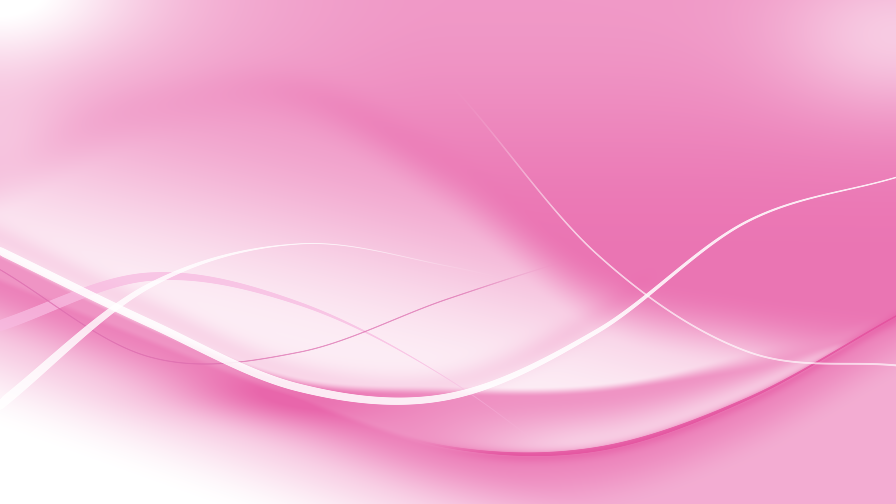
Give the GLSL for this background, as a WebGL 2 fragment shader.

```glsl
#version 300 es
precision highp float;
// Soft pink waves with fine crossing ribbons.
// Smooth curves through evenly spaced heights divide the canvas into shaded
// folds of one pink-to-white tone; tapered strokes follow more such curves.

uniform vec2 u_resolution;
out vec4 outColor;

const int LAST = 6;
const vec3 DEEP_PINK = vec3(0.91, 0.40, 0.67);
const vec3 MAGENTA = vec3(0.89, 0.30, 0.61);
const vec3 MAUVE = vec3(0.86, 0.42, 0.68);
const vec3 PALE_PINK = vec3(0.97, 0.73, 0.88);
const vec3 WHITE = vec3(1.0);

// Curve heights at x = 0, 1/6, ... 1
const float CREST[7] = float[](0.676, 0.815, 0.826, 0.671, 0.444, 0.375, 0.340);
const float FLOOR[7] = float[](0.495, 0.352, 0.243, 0.225, 0.229, 0.282, 0.352);
const float SWEEP[7] = float[](0.444, 0.324, 0.208, 0.113, 0.109, 0.208, 0.373);
const float RIBBON[7] = float[](0.502, 0.359, 0.231, 0.213, 0.343, 0.560, 0.648);
const float ARCH[7] = float[](0.197, 0.433, 0.516, 0.472, 0.403, 0.340, 0.280);
const float VEIL[7] = float[](0.354, 0.451, 0.398, 0.248, 0.028, -0.20, -0.40);
const float THREAD[7] = float[](0.465, 0.292, 0.301, 0.407, 0.500, 0.570, 0.620);
const float FALL[7] = float[](1.70, 1.40, 1.12, 0.838, 0.495, 0.303, 0.275);

// Catmull-Rom curve with straight continuation at both ends
float curve(float x, float k[7]) {
  float s = clamp(x, 0.0, 1.0) * float(LAST);
  int i = min(int(s), LAST - 1);
  float t = s - float(i);
  float b = k[i], c = k[i + 1];
  float a = i > 0 ? k[i - 1] : 2.0 * b - c;
  float d = i < LAST - 1 ? k[i + 2] : 2.0 * c - b;
  return b + 0.5 * t * (c - a + t * (2.0 * a - 5.0 * b + 4.0 * c - d
    + t * (3.0 * (b - c) + d - a)));
}

float bell(float x, float radius) {
  return exp(-x * x / (radius * radius));
}

float glow(vec2 p, vec2 center, vec2 radius) {
  vec2 d = (p - center) / radius;
  return exp(-dot(d, d));
}

// Coverage of a line; thin lines fade instead of vanishing
float stroke(vec2 p, float k[7], float width) {
  float aspect = u_resolution.x / u_resolution.y;
  float h = 0.003;
  float slope = (curve(p.x + h, k) - curve(p.x - h, k)) / (2.0 * h * aspect);
  float dist = abs(p.y - curve(p.x, k)) / sqrt(1.0 + slope * slope);
  float pixel = 1.0 / u_resolution.y;
  float halfWidth = 0.5 * max(width, pixel);
  float cover = 1.0 - smoothstep(-0.5 * pixel, 0.5 * pixel, dist - halfWidth);
  return cover * min(width / pixel, 1.0);
}

// Deep field above the crest
float upperTone(vec2 p) {
  float tone = mix(0.10, 0.33, smoothstep(0.5, 1.0, p.y));
  tone += 0.12 * (1.0 - smoothstep(0.15, 0.5, p.x));
  tone += 0.60 * glow(p, vec2(0.0, 1.02), vec2(0.16, 0.16));
  tone += 0.30 * glow(p, vec2(0.0, 0.68), vec2(0.09, 0.16));
  return tone + 0.34 * glow(p, vec2(1.0, 0.92), vec2(0.13, 0.15));
}

// Bright hollow between crest and floor
float hollowTone(vec2 p) {
  float tone = mix(0.36, 0.88, smoothstep(0.07, 0.53, 1.0 - p.y - 0.444 * p.x));
  return mix(tone, 0.38, smoothstep(0.82, 1.0, p.x));
}

// Folds below the floor, lit toward the lower left corner
float lowerTone(vec2 p, float ground, float sweep) {
  float below = mix(0.18, 0.46, smoothstep(0.0, 0.13, sweep - p.y));
  float depth = clamp((ground - p.y) / max(ground - sweep, 0.02), 0.0, 1.0);
  float fold = mix(0.30, 0.68, smoothstep(0.1, 0.9, depth));
  fold = mix(0.30, fold, smoothstep(0.45, 0.66, p.x));
  float edge = smoothstep(-0.008, 0.008, p.y - sweep);
  float tone = mix(below, fold, edge);
  tone -= 0.24 * glow(p, vec2(0.31, 0.205), vec2(0.15, 0.05));
  return mix(tone, 1.0, smoothstep(0.567, 0.857, 1.0 - p.y - 0.64 * p.x));
}

void main() {
  vec2 p = gl_FragCoord.xy / u_resolution;
  float crest = curve(p.x, CREST);
  float ground = curve(p.x, FLOOR);
  float sweep = curve(p.x, SWEEP);
  float ribbon = curve(p.x, RIBBON);

  // Shaded folds
  float tone = mix(hollowTone(p), upperTone(p), smoothstep(-0.11, 0.04, p.y - crest));
  tone -= 0.08 * bell(p.y - crest + 0.015, 0.045) * bell(p.x - 0.38, 0.15);
  tone -= 0.15 * bell(p.y - ribbon - 0.025, 0.03) * (1.0 - smoothstep(0.6, 0.75, p.x));
  float soft = mix(0.010, 0.035, smoothstep(0.7, 1.0, p.x));
  tone = mix(lowerTone(p, ground, sweep), tone, smoothstep(-soft, soft, p.y - ground));
  vec3 color = mix(DEEP_PINK, WHITE, clamp(tone, 0.0, 1.0));

  // Magenta sweep with a soft underside
  float sweepFade = smoothstep(0.45, 0.58, p.x);
  color = mix(color, MAGENTA, 0.4 * sweepFade * bell(p.y - sweep + 0.004, 0.013));
  float sweepWidth = 0.003 + 0.006 * bell(p.x - 0.68, 0.16);
  color = mix(color, MAGENTA, 0.75 * sweepFade * stroke(p, SWEEP, sweepWidth));

  // Crossing ribbons and threads
  float veilWidth = mix(0.022, 0.002, smoothstep(0.0, 0.5, p.x));
  float veilFade = 1.0 - smoothstep(0.45, 0.63, p.x);
  color = mix(color, PALE_PINK, 0.75 * veilFade * stroke(p, VEIL, veilWidth));
  float threadFade = 1.0 - smoothstep(0.5, 0.63, p.x);
  color = mix(color, MAUVE, 0.7 * threadFade * stroke(p, THREAD, 0.0025));
  float fallFade = smoothstep(0.5, 0.66, p.x);
  color = mix(color, WHITE, 0.65 * fallFade * stroke(p, FALL, mix(0.002, 0.004, p.x)));
  float archWidth = mix(0.020, 0.002, smoothstep(-0.05, 0.36, p.x));
  float archFade = 1.0 - smoothstep(0.32, 0.57, p.x);
  color = mix(color, WHITE, 0.8 * archFade * stroke(p, ARCH, archWidth));
  float ribbonWidth = mix(0.016, 0.003, smoothstep(0.3, 1.0, p.x));
  color = mix(color, WHITE, 0.85 * stroke(p, RIBBON, ribbonWidth));

  outColor = vec4(color, 1.0);
}
```
